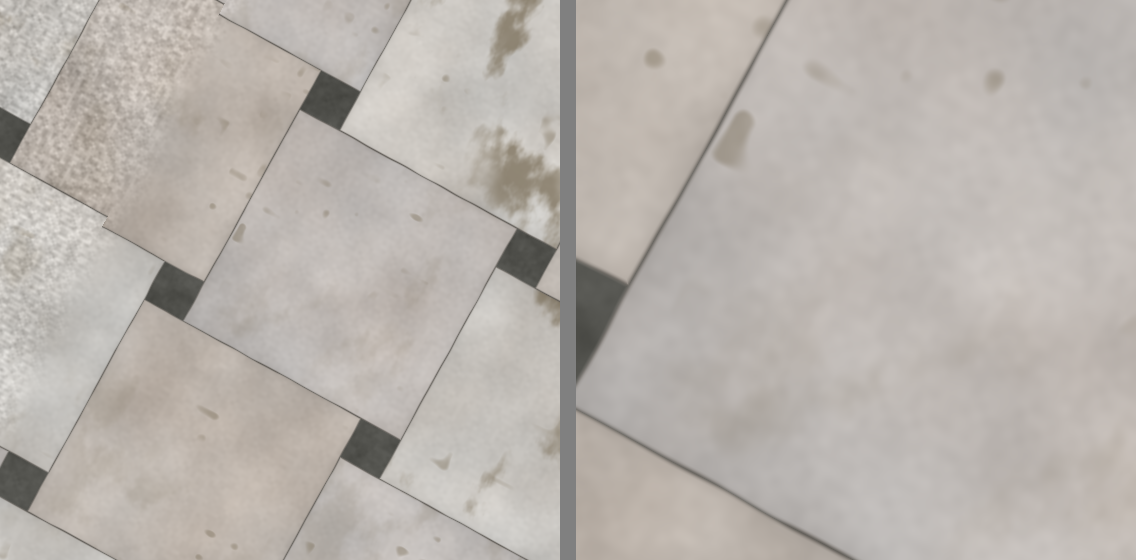
Left: the whole. Right: its middle third, enlarged.
Give the GLSL for this pattern, as a Shadertoy shader.

```glsl
// Weathered stone floor: large square slabs pinwheeled around small dark insets.
// Slabs sit on a rotated Pythagorean lattice; the nearest slab gives id and edge distance.
// Layered value noise adds clouding, stains, pits and the coarse grain of a relaid strip.

const float ANGLE = 0.503;                     // floor rotation, radians
const vec2  INSET_CENTER = vec2(0.311, 0.5195);// one inset, measured from the top left
const vec2  STRETCH = vec2(1.012, 0.988);      // slight perspective along the slab axes
const float SLAB = 0.4375;                     // slab side
const float INSET = 0.079;                     // inset side
const float JOINT = 0.0014;                    // joint half width
const float SOFT = 0.0019;                     // edge softness
const float STRIP_EDGE = -0.166;               // slabs beyond this line were relaid
const vec2  STRIP_SHIFT = vec2(0.035, -0.020);

const vec3 STONE_GREY  = vec3(0.750, 0.728, 0.712);
const vec3 STONE_PALE  = vec3(0.785, 0.772, 0.752);
const vec3 STONE_BEIGE = vec3(0.738, 0.706, 0.675);
const vec3 INSET_COLOR = vec3(0.315, 0.315, 0.296);
const vec3 JOINT_COLOR = vec3(0.430, 0.405, 0.380);
const vec3 STAIN_COLOR = vec3(0.500, 0.455, 0.375);

float hash(vec2 p) {
    return fract(sin(dot(p, vec2(127.1, 311.7))) * 43758.5453);
}

float noise(vec2 p) {
    vec2 i = floor(p), f = fract(p);
    f = f * f * (3.0 - 2.0 * f);
    return mix(mix(hash(i), hash(i + vec2(1, 0)), f.x),
               mix(hash(i + vec2(0, 1)), hash(i + vec2(1, 1)), f.x), f.y);
}

float fbm(vec2 p) {
    float sum = 0.0, amp = 0.5;
    for (int i = 0; i < 5; i++) {
        sum += amp * noise(p);
        p = mat2(1.6, 1.2, -1.2, 1.6) * p + 7.3;
        amp *= 0.5;
    }
    return sum;
}

// Signed distance to the nearest slab, its lattice id and the local position.
float slabDistance(vec2 q, out vec2 id, out vec2 local) {
    vec2 a = vec2(SLAB, INSET), b = vec2(-INSET, SLAB);
    q -= 0.5 * vec2(INSET + SLAB, INSET - SLAB);
    vec2 base = round(vec2(dot(q, a), dot(q, b)) / dot(a, a));
    float best = 1e3;
    id = base;
    local = q;
    for (int j = -1; j <= 1; j++)
    for (int i = -1; i <= 1; i++) {
        vec2 cell = base + vec2(i, j);
        vec2 r = q - cell.x * a - cell.y * b;
        float d = max(abs(r.x), abs(r.y)) - 0.5 * SLAB;
        if (d < best) { best = d; id = cell; local = r; }
    }
    return best;
}

vec3 slabColor(vec2 q, vec2 id, float grain) {
    float kind = mod(id.x - id.y, 3.0);
    float pale = step(0.5, kind) * step(kind, 1.5);
    vec3 color = kind < 0.5 ? STONE_GREY : (pale > 0.5 ? STONE_PALE : STONE_BEIGE);
    vec2 s = q + 17.0 * vec2(hash(id + 3.1), hash(id + 8.7));

    // Clouding, warm drift and fine tooth
    color += 0.025 * (hash(id + 5.3) - 0.5);
    color += 0.20 * (fbm(s * 9.0) - 0.48);
    color += vec3(0.03, 0.0, -0.025) * (fbm(s * 6.0 + 40.0) - 0.48);
    color += 0.025 * (noise(s * 140.0) - 0.5);

    // Broad stains, strongest on pale slabs
    float exposure = mix(0.22, id.y > 0.5 ? 0.3 : 1.0, pale);
    float blotch = fbm(s * vec2(15.0, 10.0) + 11.0);
    float patches = smoothstep(0.36, 0.60, fbm(s * 5.0 + 23.0));
    color = mix(color, STAIN_COLOR, exposure * patches * 0.8 * smoothstep(0.50, 0.70, blotch));

    // Small pits
    float pits = smoothstep(0.80, 0.95, noise(s * 42.0)) * smoothstep(0.45, 0.65, fbm(s * 8.0 + 61.0));
    color = mix(color, STAIN_COLOR, 0.45 * pits);

    // Coarse bright grain
    float speckle = 0.6 * noise(s * 115.0) + 0.4 * noise(s * 210.0 + 5.0);
    return color + grain * (0.24 * (speckle - 0.5) + 0.012);
}

void mainImage(out vec4 fragColor, in vec2 fragCoord) {
    float pixel = 1.0 / iResolution.y;
    vec2 p = fragCoord * pixel;
    p.y = 1.0 - p.y;

    // Floor axes, with the relaid strip slipped sideways
    float c = cos(ANGLE), s = sin(ANGLE);
    vec2 r = p - INSET_CENTER;
    vec2 q = vec2(c * r.x + s * r.y, c * r.y - s * r.x) / STRETCH;
    float grain = smoothstep(STRIP_EDGE + 0.05, STRIP_EDGE - 0.04, q.x + 0.06 * (fbm(p * 12.0) - 0.5));
    vec2 laid = q - (q.x < STRIP_EDGE ? STRIP_SHIFT : vec2(0.0));
    laid += 0.0016 * (vec2(noise(q * 28.0), noise(q * 28.0 + 9.0)) - 0.5);

    vec2 id, local;
    float d = slabDistance(laid, id, local);
    float soft = max(SOFT, pixel);
    vec3 color = slabColor(q, id, grain);

    // Worn joints, darker along the long courses, with a faint grimy halo
    float wear = smoothstep(0.15, 0.65, noise(q * 24.0 + 31.0));
    float course = abs(local.y) > abs(local.x) ? 0.85 : 0.65;
    float joint = 1.0 - smoothstep(JOINT - soft, JOINT + soft, abs(d));
    color *= 1.0 - 0.07 * exp(-abs(d) / 0.007);
    color = mix(color, JOINT_COLOR, joint * course * mix(0.45, 1.0, wear));

    // Dark insets
    vec3 inset = INSET_COLOR + 0.10 * (fbm(q * 38.0) - 0.48) + 0.03 * (noise(q * 150.0) - 0.5);
    color = mix(color, inset, smoothstep(-soft, soft, d));

    fragColor = vec4(clamp(color, 0.0, 1.0), 1.0);
}
```
